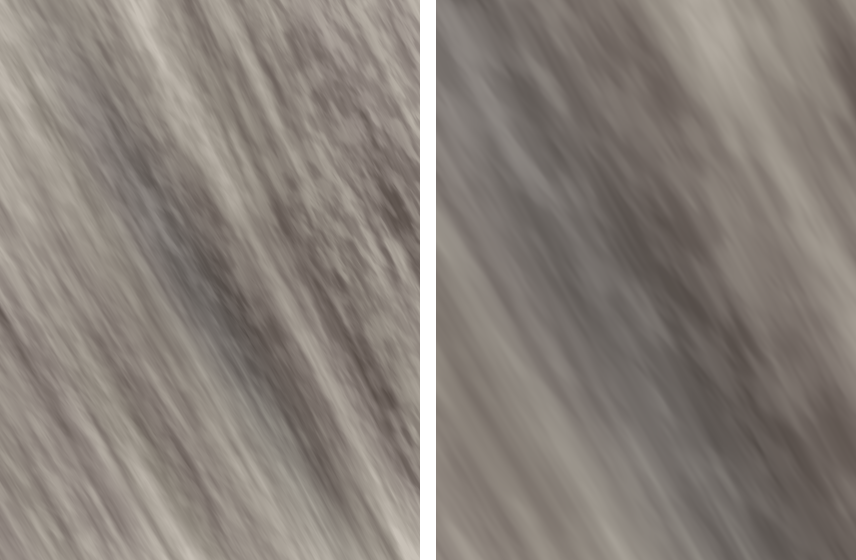
Left: the whole. Right: its middle third, enlarged.
This texture is drawn by a Shadertoy shader. Its source:

```glsl
// Weathered grey-brown wood grain: soft slanted streaks, dark veins and short flecks.

const vec2  GRAIN_DIR     = vec2(0.43, -0.903); // runs down to the right
const float FAN           = 0.075;  // extra slant of the left-hand grain
const float WARP          = 0.010;  // slow sideways wander of the grain
const float BASE_TONE     = 0.507;
const float BAND_GAIN     = 0.20;
const float STREAK_GAIN   = 0.25;
const float FIBRE_GAIN    = 0.16;
const float FLECK_GAIN    = 0.085;
const float EDGE_LIGHT    = 0.36;   // brightening towards the corners
const float FLECK_SLANT   = 0.13;
const vec3  TONE_SHIFT    = vec3(0.0, -0.031, -0.061);
const vec3  WARM_TINT     = vec3(0.0, 0.003, -0.006);
const vec3  MAUVE_TINT    = vec3(0.002, -0.006, 0.002);
const vec3  COOL_TINT     = vec3(-0.012, 0.006, 0.014);

float hash(ivec2 cell) {
    uvec2 q = uvec2(cell) * uvec2(1597u, 3571u);
    uint h = (q.x ^ (q.y << 7)) + q.y;
    h = (h ^ (h >> 15)) * 73244475u;
    h = (h ^ (h >> 13)) * 73244475u;
    h ^= h >> 16;
    return float(h & 65535u) / 65535.0;
}

// Smooth value noise centred on zero
float noise(vec2 p) {
    ivec2 cell = ivec2(floor(p));
    vec2 f = fract(p);
    f = f * f * (3.0 - 2.0 * f);
    float low  = mix(hash(cell), hash(cell + ivec2(1, 0)), f.x);
    float high = mix(hash(cell + ivec2(0, 1)), hash(cell + ivec2(1, 1)), f.x);
    return mix(low, high, f.y) - 0.5;
}

float fbm(vec2 p) {
    float sum = 0.0, gain = 0.65;
    for (int i = 0; i < 3; i++) {
        sum += gain * noise(p);
        p = p * vec2(2.1, 1.9) + vec2(17.3, 9.1);
        gain *= 0.5;
    }
    return sum;
}

// Soft ridge of the given half width
float ridge(float x, float centre, float width) {
    float d = (x - centre) / width;
    return exp(-d * d);
}

void mainImage(out vec4 fragColor, in vec2 fragCoord) {
    vec2 p = fragCoord / iResolution.y;
    vec2 middle = 0.5 * iResolution.xy / iResolution.y;

    // Grain coordinates: x across the fibres, y along them
    float along = dot(p, GRAIN_DIR);
    float across = dot(p, vec2(-GRAIN_DIR.y, GRAIN_DIR.x));
    across -= FAN * (along + 0.33) * smoothstep(0.75, 0.45, across);
    across += WARP * noise(vec2(across * 4.0, along * 2.5) + 31.0);
    vec2 g = vec2(across, along);

    // Layered streaks from broad to fine
    float bands = noise(g * vec2(12.0, 0.8) + 5.0);
    float streaks = fbm(g * vec2(32.0, 1.7) + 12.0);
    float fibres = fbm(g * vec2(85.0, 7.0) + 47.0);

    // Short slanted flecks, strongest on the right
    vec2 f = vec2(across - FLECK_SLANT * along, along);
    f.x += 0.004 * noise(g * vec2(40.0, 18.0));
    float fleck = smoothstep(-0.26, 0.26, fbm(f * vec2(95.0, 26.0) + 83.0)) - 0.5;
    float fleckShare = mix(0.5, 1.1, smoothstep(0.45, 0.85, across));
    fleckShare *= 1.0 + 1.2 * noise(g * vec2(9.0, 4.0) + 61.0);

    // Broad shadow through the centre, dark veins and pale bands
    float shadow = ridge(across, 0.520, 0.060) * ridge(along, -0.28, 0.45);
    float broken = 0.8 + 0.9 * noise(g * vec2(20.0, 6.0) + 71.0);
    float veins = ridge(across, 0.73, 0.015) + 0.6 * ridge(across, 0.20, 0.012);
    float pale = ridge(across, 0.645, 0.028) + 0.9 * ridge(across, 0.295, 0.040);
    float hairline = ridge(across, 0.482, 0.005) * ridge(along, -0.45, 0.30);

    vec2 fromMiddle = p - middle;
    float tone = BASE_TONE + EDGE_LIGHT * dot(fromMiddle, fromMiddle);
    tone += BAND_GAIN * bands + STREAK_GAIN * streaks + FIBRE_GAIN * fibres;
    tone += FLECK_GAIN * fleck * fleckShare;
    tone += 0.065 * pale + 0.08 * hairline - 0.11 * shadow - 0.11 * veins * broken;
    tone = clamp(tone, 0.34, 0.78);

    // Warm beige lights, mauve-brown darks, cool grey shadow
    float warmth = smoothstep(0.42, 0.68, tone + 0.25 * noise(g * vec2(14.0, 2.0) + 23.0));
    vec3 color = tone + TONE_SHIFT + mix(MAUVE_TINT, WARM_TINT, warmth);
    color += COOL_TINT * shadow;
    fragColor = vec4(color, 1.0);
}
```
